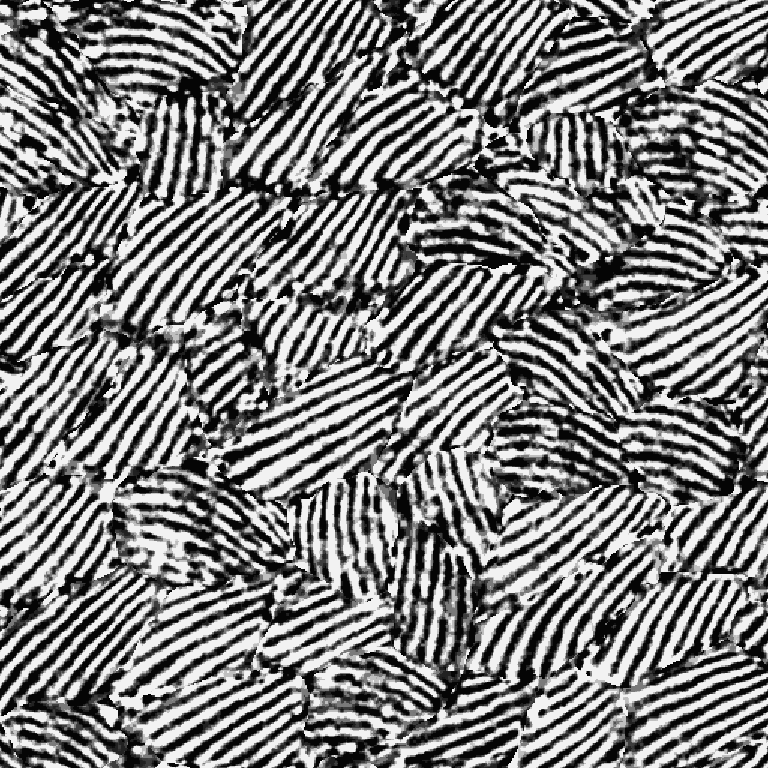
This texture is drawn by a WebGL 2 fragment shader. Its source:

```glsl
#version 300 es
precision highp float;

uniform vec2 u_resolution;
out vec4 fragColor;

const float TAU = 6.2831853;

float hash(vec2 p, float seed) {
    vec3 q = fract(vec3(p.xyx + seed * 17.13) * vec3(0.1031, 0.1030, 0.0973));
    q += dot(q, q.yzx + 33.33);
    return fract((q.x + q.y) * q.z);
}

// Smooth value noise, remapped to -1..1
float noise(vec2 p, float seed) {
    vec2 i = floor(p);
    vec2 f = fract(p);
    f = f * f * (3.0 - 2.0 * f);
    float low = mix(hash(i, seed), hash(i + vec2(1, 0), seed), f.x);
    float high = mix(hash(i + vec2(0, 1), seed), hash(i + vec2(1, 1), seed), f.x);
    return mix(low, high, f.y) * 2.0 - 1.0;
}

// Coordinates along and across a direction
vec2 turn(vec2 p, float angle) {
    float c = cos(angle);
    float s = sin(angle);
    return vec2(c * p.x + s * p.y, c * p.y - s * p.x);
}

// Pulls coordinates onto a fine lattice with softened steps
vec2 softLattice(vec2 p, float count) {
    vec2 q = p * count;
    return (floor(q) + smoothstep(0.25, 0.75, fract(q))) / count;
}

// Stroke kind: 0 rising, 1 falling arcs, 2 upright
float strokeKind(vec2 id) {
    float pick = hash(id, 3.0);
    return step(0.58, pick) + step(0.84, pick);
}

float strokeAngle(vec2 id, float kind) {
    float vary = hash(id, 4.0);
    if (kind < 0.5) return mix(0.42, 1.16, vary);
    if (kind < 1.5) return mix(-0.65, -0.1, vary);
    return mix(1.4, 1.95, vary);
}

// Nearest elongated patch: id, and gap to the runner-up
vec3 findPatch(vec2 p, vec2 grid, out vec2 local) {
    vec2 home = floor(p * grid);
    vec2 best = home;
    float first = 9.0;
    float second = 9.0;
    for (int y = -2; y <= 2; y++) {
        for (int x = -2; x <= 2; x++) {
            vec2 id = home + vec2(x, y);
            vec2 jitter = vec2(hash(id, 1.0), hash(id, 2.0)) * 0.7 + 0.15;
            vec2 offset = p - (id + jitter) / grid;
            float kind = strokeKind(id);
            float lean = strokeAngle(id, kind) * (kind < 0.5 ? 0.7 : 1.0);
            float d = length(turn(offset, lean) * vec2(0.7, 1.4));
            d += 0.012 * kind;
            if (d < first) {
                second = first;
                first = d;
                best = id;
                local = offset;
            } else {
                second = min(second, d);
            }
        }
    }
    return vec3(best, second - first);
}

// Six grey levels with soft steps
float greyTone(float s) {
    float tone = 0.02;
    tone = mix(tone, 0.13, smoothstep(-0.82, -0.74, s));
    tone = mix(tone, 0.24, smoothstep(-0.52, -0.44, s));
    tone = mix(tone, 0.48, smoothstep(-0.24, -0.16, s));
    tone = mix(tone, 0.75, smoothstep(0.13, 0.21, s));
    return mix(tone, 0.95, smoothstep(0.48, 0.56, s));
}

void main() {
    vec2 p = softLattice(gl_FragCoord.xy / min(u_resolution.x, u_resolution.y), 256.0);

    // Patches with ragged outlines and wide, uneven borders
    vec2 ragged = p + 0.008 * vec2(noise(p * 42.0, 5.0), noise(p * 42.0, 6.0));
    vec2 local;
    vec3 area = findPatch(ragged, vec2(6.0, 8.0), local);
    local += p - ragged;
    float kind = strokeKind(area.xy);
    float reach = area.z + 0.014 * noise(p * 26.0, 14.0);
    float border = 1.0 - smoothstep(0.008, 0.03, reach);

    // Bent, slightly fanned strokes
    vec2 q = turn(local, strokeAngle(area.xy, kind));
    float bend = kind > 0.5 && kind < 1.5 ? 2.8 : mix(-1.0, 1.4, hash(area.xy, 7.0));
    float across = q.y * (1.0 + 2.0 * q.x) + bend * q.x * q.x;
    across += 0.0024 * noise(q * vec2(26.0, 46.0) + area.xy * 9.0, 8.0);
    float wave = 1.1 * sin(TAU * (across * 51.0 + hash(area.xy, 9.0)));

    // Broken dashes at borders and in the rougher patches
    float dashes = 2.2 * noise(q * vec2(84.0, 130.0) + area.xy * 13.0, 10.0);
    float rough = 0.06 + 0.26 * min(kind, 1.0) + 0.24 * noise(p * 18.0, 11.0);
    float signal = mix(wave, dashes, clamp(max(rough, border * 0.9), 0.0, 1.0));
    signal += 0.45 * noise(p * 200.0, 12.0);

    // Broad light and shade
    signal += 0.3 * noise(p * 28.0, 15.0) + 0.3 * (hash(area.xy, 16.0) - 0.5);
    signal += 0.06 - 0.12 * border;

    // Flat grey blotches: dark along borders, pale inside
    float blotch = smoothstep(0.15, 0.35, noise(q * vec2(30.0, 62.0) + area.xy * 5.0, 13.0));
    signal = mix(signal, mix(0.28, -0.32, border), blotch * mix(0.2, 0.65, border));

    fragColor = vec4(vec3(greyTone(signal * 1.4)), 1.0);
}
```
